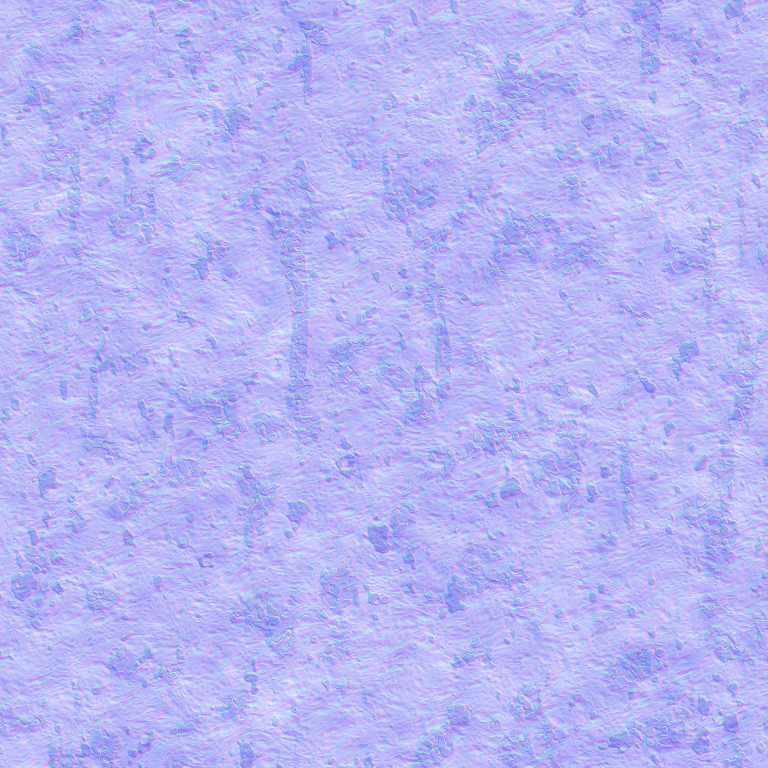
Give the GLSL for this texture map, as a WebGL 2 fragment shader.

```glsl
#version 300 es
precision highp float;
// Tangent-space normal map of weathered, pitted stone with fine crumpled wrinkles.

uniform vec2 u_resolution;
out vec4 fragColor;

vec3 hash3(vec2 cell) {
    vec3 q = fract(cell.xyx * vec3(0.1031, 0.1030, 0.0973));
    q += dot(q, q.yxz + 33.33);
    return fract((q.xxy + q.yzz) * q.zyx);
}

// Cellular noise: signed soft bumps on jittered points, centred on zero.
float grains(vec2 p) {
    vec2 cell = floor(p);
    float sum = 0.0;
    for (int j = -1; j <= 1; j++)
    for (int i = -1; i <= 1; i++) {
        vec2 c = cell + vec2(i, j);
        vec3 rnd = hash3(c);
        vec2 d = p - c - rnd.xy;
        float w = max(0.0, 1.0 - dot(d, d));
        sum += (rnd.z * 2.0 - 1.0) * w * w;
    }
    return sum;
}

// Scattered ragged blobs, some stretched and a few hollowed into rings.
float chips(vec2 p, float density, float ragged, float soft) {
    vec2 cell = floor(p);
    float cover = 0.0;
    for (int j = -1; j <= 1; j++)
    for (int i = -1; i <= 1; i++) {
        vec2 c = cell + vec2(i, j);
        vec3 place = hash3(c + 71.0);
        vec3 form = hash3(c + 233.0);
        if (place.z > density) continue;
        vec2 d = p - c - place.xy;
        float angle = 0.5 + form.x * 1.6;
        vec2 axis = vec2(cos(angle), sin(angle));
        vec2 q = vec2(dot(d, axis), dot(d, vec2(-axis.y, axis.x)));
        float radius = mix(0.05, 0.19, form.y * form.y);
        float dist = length(q * vec2(mix(0.5, 1.0, form.z), 1.1)) - radius;
        if (form.z > 0.94) dist = abs(dist) - 0.03;
        cover = max(cover, smoothstep(soft, -soft, dist + ragged));
    }
    return cover;
}

vec2 slant(vec2 p) {
    p += 0.004 * sin(p.yx * vec2(61.0, 47.0) + 2.0 * sin(p * 29.0));
    return mat2(0.97, -0.24, 0.24, 0.97) * p;
}

// x: height, y: violet stain over chips and rough clusters.
vec2 surface(vec2 p) {
    vec2 s = slant(p);

    // Creased wrinkles at three scales
    float rough = grains(s * vec2(105.0, 165.0));
    float height = 0.5 * rough - 0.8 * abs(rough)
        + 0.9 * grains(s * vec2(50.0, 72.0) + 9.0)
        - 0.55 * abs(grains(s * vec2(190.0, 270.0) + 31.0));

    // Clusters and upright streaks broken into squiggles
    float squiggle = grains(p * 135.0 + 57.0);
    float cluster = smoothstep(0.3, 0.75, grains(p * 25.0 + 5.0) + 0.35 * grains(p * 60.0));
    float streak = smoothstep(0.8, 1.1, grains(p * vec2(46.0, 8.0) + 83.0));
    float patches = max(cluster, streak);
    float broken = patches * smoothstep(-0.05, 0.15, squiggle);

    // Large and small chips
    float large = chips(p * 14.0, 0.38, 0.1 * squiggle + 0.03 * rough, 0.025);
    float small = chips(p * 34.0 + 12.0, 0.4, 0.14 * squiggle, 0.05);
    float cover = max(large, max(0.75 * small, 0.7 * broken));
    return vec2(height + 2.8 * cover, max(cover, 0.5 * patches));
}

void main() {
    vec2 p = gl_FragCoord.xy / u_resolution;

    // Slope from finite differences, softly limited
    float e = 0.0009;
    vec2 here = surface(p);
    vec2 rise = vec2(surface(p + vec2(e, 0.0)).x, surface(p + vec2(0.0, e)).x) - here.x;
    vec2 tilt = -rise / (e * 480.0);
    tilt /= sqrt(1.0 + 0.6 * dot(tilt, tilt));

    // Pale and violet patches
    vec2 s = slant(p);
    float tone = 0.5 * grains(s * vec2(13.0, 22.0) + 41.0)
        + 0.7 * grains(s * vec2(34.0, 52.0) + 19.0);

    vec3 color = vec3(0.73, 0.725, 0.975);
    color += tone * vec3(0.055, 0.06, 0.01);
    color -= here.y * vec3(0.13, 0.1, 0.03);
    color.rg += tilt.x * vec2(0.17, 0.02) + tilt.y * vec2(0.04, 0.17);
    color.b -= 0.035 * dot(tilt, tilt);
    fragColor = vec4(clamp(color, 0.0, 1.0), 1.0);
}
```
